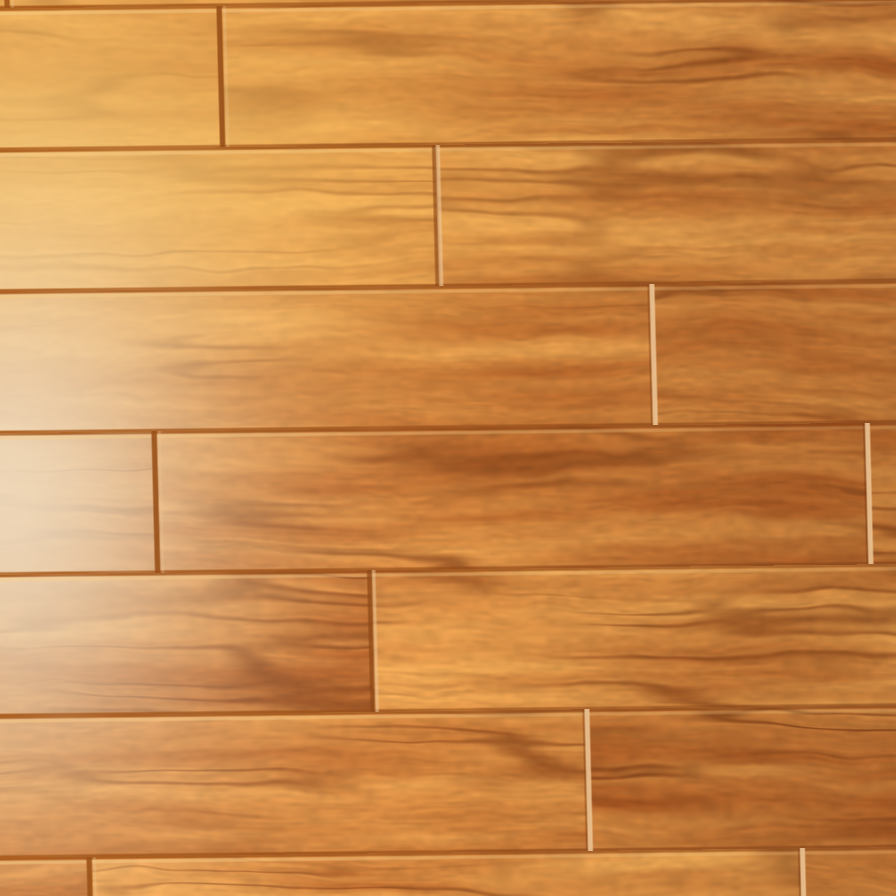
This texture is drawn by a WebGL 2 fragment shader. Its source:

```glsl
#version 300 es
precision highp float;
uniform vec2 u_resolution;
out vec4 fragColor;

// Plank brightness, two alternating boards for each row
const float TONES[16] = float[16](.7, .7, .5, .7, .55, .95, .45, .55,
                                  .2, .25, .15, .75, .55, 0., .8, .5);

float hash(vec2 p) {
  vec3 h = fract(p.xyx * .1031);
  h += dot(h, h.yzx + 33.33);
  return fract((h.x + h.y) * h.z);
}

float noise(vec2 p) {
  vec2 i = floor(p), f = fract(p);
  f = f * f * (3. - 2. * f);
  return mix(mix(hash(i), hash(i + vec2(1, 0)), f.x),
             mix(hash(i + vec2(0, 1)), hash(i + vec2(1, 1)), f.x), f.y);
}

float fbm(vec2 p) {
  float sum = 0., amp = .5;
  for (int i = 0; i < 4; i++) {
    sum += amp * noise(p);
    p = p * 2.03 + 17.1;
    amp *= .5;
  }
  return sum / .9375;
}

// Soft stripe of a given half width around d = 0
float stripe(float d, float halfWidth) {
  float soft = max(.0013, .75 / u_resolution.y);
  return 1. - smoothstep(halfWidth - soft, halfWidth + soft, abs(d));
}

vec3 woodColor(vec2 p, vec2 board, float tone) {
  vec2 q = p + board * vec2(3.71, 5.37) + vec2(20., 40.);
  q.y += board.x * 2.3;

  // Wavy fibres
  q.y += .024 * (noise(q * vec2(4.5, 12.)) - .5);
  q.y += .006 * (noise(q * vec2(22., 48.)) - .5);
  float bands = fbm(q * vec2(3., 42.));
  float pores = noise(q * vec2(50., 250.));
  float fleck = noise(q * vec2(110., 190.));

  // Thin dark veins that come and go
  float vein = 1. - smoothstep(0., .17, abs(noise(q * vec2(4., 64.)) - .5));
  float patches = smoothstep(.25, .75, noise(q * vec2(5., 19.) + 8.));

  float shade = clamp(.2 + .6 * tone + 1.3 * (bands - .5), 0., 1.);
  vec3 wood = mix(vec3(.66, .35, .14), vec3(.89, .62, .31), shade);
  wood = mix(wood, vec3(.46, .21, .07), vein * patches * (.6 - .2 * tone));
  return wood * (.92 + .1 * pores + .06 * fleck);
}

void main() {
  vec2 p = gl_FragCoord.xy / u_resolution;
  p.y = 1. - p.y;

  // Slightly tilted rows, each stepped sideways from the last
  float rows = (p.y - .0095 + .012 * p.x) / .158;
  float row = floor(rows);
  float run = (p.x - .2475 - .2405 * row - .004 * (fract(rows) - .5)) / .794;
  float board = floor(run);
  float seam = (rows - round(rows)) * .158;
  float joint = (run - round(run)) * .794;

  float tone = TONES[clamp(int(row) * 2 + 2 + (int(board) & 1), 0, 15)];
  vec3 color = woodColor(p, vec2(row, board), tone);
  color *= mix(1.06, .95, smoothstep(.3, 1., p.x));

  // Golden glow above, white window sheen below it
  vec2 glow = (p - vec2(0., .17)) / vec2(.5, .25);
  color = mix(color, vec3(.95, .74, .36), .75 * exp(-dot(glow, glow)));
  vec2 sheen = (p - vec2(0., .56)) / vec2(.25, .34);
  float haze = exp(-dot(sheen, sheen));
  color = mix(color, vec3(.95, .88, .77), .9 * haze);

  // Long seams: brown groove with a lit lower edge
  vec3 groove = mix(vec3(.66, .35, .1), vec3(.48, .23, .08), p.x);
  float wear = .75 + .25 * noise(vec2(p.x * 14., row * 7. + 30.));
  color = mix(color, vec3(.97, .8, .53), stripe(seam - .0055, .0018) * mix(.55, .2, p.x));
  color = mix(color, groove, stripe(seam, .0028) * mix(.95, .55, p.x) * wear);

  // Short joints: dark at the left, catching pale light to the right
  float lit = smoothstep(.22, .68, p.x);
  color = mix(color, groove * .95, stripe(joint + .001, .003) * mix(.9, .5, lit));
  float edge = stripe(joint - mix(.005, .001, lit), mix(.0015, .0028, lit));
  color = mix(color, vec3(.93, .77, .58), edge * mix(.3, .9, lit));

  fragColor = vec4(color, 1.);
}
```
